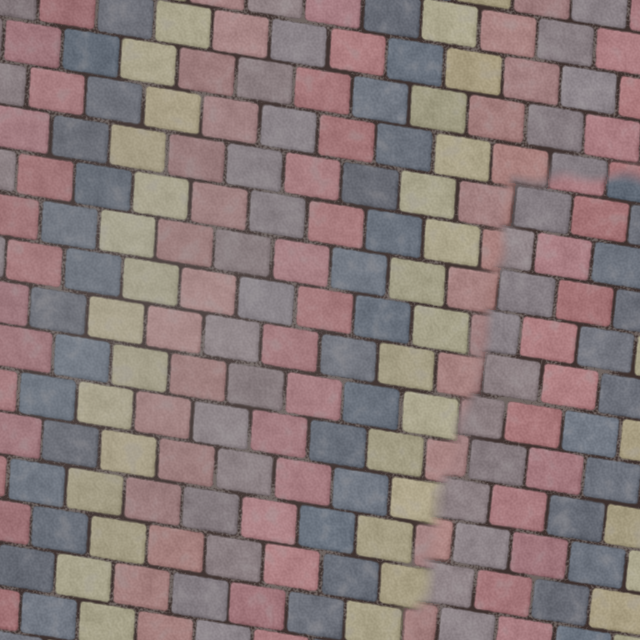
This texture is drawn by a WebGL 2 fragment shader. Its source:

```glsl
#version 300 es
precision highp float;
uniform vec2 u_resolution;
out vec4 fragColor;

const vec3 PAVER_COLORS[5] = vec3[5](
  vec3(0.425, 0.445, 0.485),  // slate
  vec3(0.665, 0.635, 0.535),  // sand
  vec3(0.645, 0.505, 0.500),  // rose
  vec3(0.535, 0.495, 0.510),  // mauve
  vec3(0.655, 0.480, 0.495)); // red

vec2 hash2(vec2 p) {
  vec3 q = fract(p.xyx * vec3(0.1031, 0.1030, 0.0973));
  q += dot(q, q.yzx + 33.33);
  return fract((q.xx + q.yz) * q.zy);
}

float gradientDot(vec2 cell, vec2 offset, vec2 f) {
  float angle = 6.2832 * hash2(cell + offset).x;
  return dot(vec2(cos(angle), sin(angle)), f - offset);
}

float gradientNoise(vec2 p) {
  vec2 cell = floor(p), f = fract(p);
  vec2 w = f * f * f * (f * (f * 6.0 - 15.0) + 10.0);
  return mix(
    mix(gradientDot(cell, vec2(0, 0), f), gradientDot(cell, vec2(1, 0), f), w.x),
    mix(gradientDot(cell, vec2(0, 1), f), gradientDot(cell, vec2(1, 1), f), w.x), w.y);
}

float roundedBox(vec2 p, vec2 halfSize, float radius) {
  vec2 q = abs(p) - halfSize + radius;
  return length(max(q, 0.0)) + min(max(q.x, q.y), 0.0) - radius;
}

// Slanted running bond; jointFade softens the joints
vec3 paving(vec2 p, float jointFade) {
  mat2 lattice = mat2(0.0906, 0.0147, -0.0085, 0.0671);
  vec2 q = inverse(lattice) * (p - vec2(0.142, 0.083)) + 0.5;
  float row = floor(q.y);
  q.x -= 0.5 * mod(row, 2.0);
  vec2 local = fract(q) - 0.5;
  // Sides lean less than the rows do
  q.x -= 0.05 * local.y;
  local.x = fract(q.x) - 0.5;
  vec2 id = vec2(floor(q.x), row);
  vec2 random = hash2(id + 47.0);
  vec2 jitter = hash2(id + 91.0) - 0.5;

  vec2 pos = local * vec2(0.0918, 0.0676) - jitter * 0.0018;
  float d = roundedBox(pos, vec2(0.0440, 0.0320) - 0.0008 * random, 0.0065);
  d += 0.0011 * gradientNoise(p * 110.0);

  // Worn faces: tone, blotches, diagonal scratches and grain
  vec2 wearPos = p + random * 7.0;
  float blotch = gradientNoise(wearPos * 28.0) + 0.6 * gradientNoise(wearPos * 65.0);
  float scratch = gradientNoise(mat2(70, 190, 45, -120) * wearPos);
  float grain = gradientNoise(p * 240.0);
  vec3 face = PAVER_COLORS[int(mod(id.x, 5.0) + 0.1)];
  face += (random.x - 0.5) * 0.06 + (random.y - 0.5) * vec3(0.025, -0.005, -0.02);
  face += 0.055 * blotch + 0.025 * scratch + 0.045 * grain;
  face = mix(face, vec3(0.57, 0.55, 0.55), 0.3 * smoothstep(0.1, 0.7, blotch));

  // Rounded rim, pale on the upper left and shaded on the lower right
  float rim = smoothstep(-0.0075, -0.001, d);
  float facing = clamp(-pos.x / 0.044 - pos.y / 0.032, -1.0, 1.0);
  face += rim * (0.035 * facing - 0.025);
  face *= 1.0 - 0.16 * smoothstep(-0.003, 0.001, d);

  // Dark joints partly filled with grey sand
  float sandFill = smoothstep(-0.15, 0.45, gradientNoise(p * 18.0) + 0.5 * grain);
  vec3 joint = mix(vec3(0.24, 0.19, 0.18), vec3(0.43, 0.39, 0.375), sandFill);
  float soft = 0.0011 + 0.7 / u_resolution.y;
  return mix(face, joint, smoothstep(-soft, soft, d) * (1.0 - jointFade));
}

void main() {
  vec2 p = gl_FragCoord.xy / u_resolution;
  p.y = 1.0 - p.y;

  // Smeared seam to a displaced patch on the right
  float side = p.x - 0.797 + 0.22 * (p.y - 0.3125);
  float seam = min(side, p.y - 0.28) + 0.025 * gradientNoise(p * 14.0);
  float patchAmount = smoothstep(-0.016, 0.016, seam);
  float smear = 0.75 * exp(-seam * seam * 1800.0);
  vec2 shift = vec2(-0.06, 0.051) - (p.y - 0.4) * vec2(0.05, 0.02);
  vec3 color = mix(paving(p, smear), paving(p - shift, smear), patchAmount);

  // Dusty haze on the left and uneven daylight
  vec2 fromDust = p - vec2(0.24, 0.48);
  color = mix(color, vec3(0.57, 0.56, 0.56), 0.22 * exp(-9.0 * dot(fromDust, fromDust)));
  color *= 1.0 + 0.06 * gradientNoise(p * 3.0 + 5.0);
  fragColor = vec4(clamp(color, 0.0, 1.0), 1.0);
}
```
